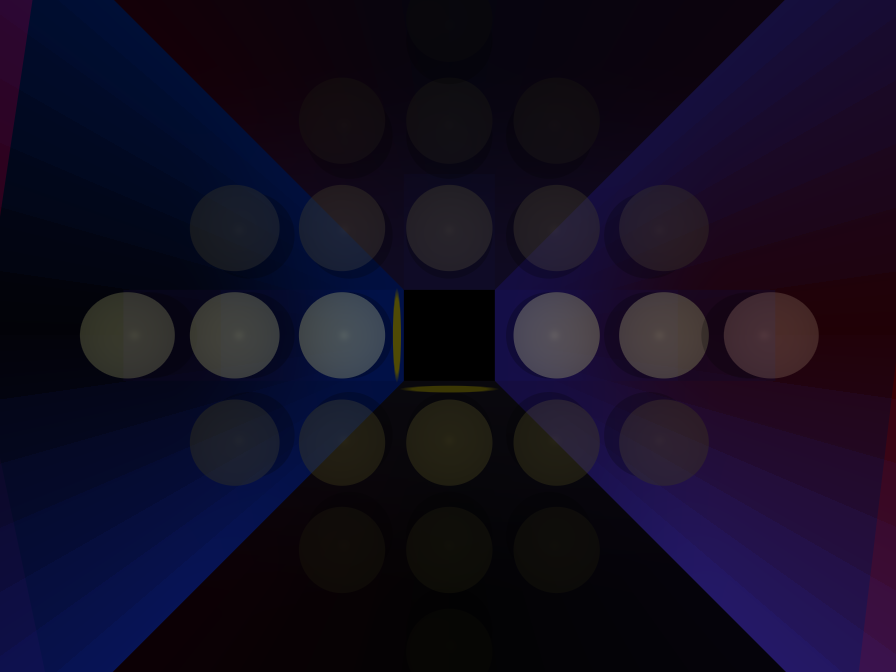
This background is drawn by a Shadertoy shader. Its source:

```glsl
// A dim square corridor seen head-on, with a diamond of translucent lit balls.

const vec2  CENTER       = vec2(0.002, 0.001); // vanishing point, canvas heights
const float DOOR_HALF    = 0.0677;             // half side of the dark far end
const float SPACING      = 0.1597;             // distance between balls
const float BALL_RADIUS  = 0.0642;
const float BALL_LIGHT   = 0.30;               // light added by the middle row
const float ROW_FADE     = 0.95;               // decay of light per row
const float BACK_KEEP    = 0.65;               // wall light seen through a ball
const float WEDGES       = 7.0;                // light wedges per half wall
const vec3  STRIP_LEFT   = vec3(0.04, 0.025, 0.12);
const vec3  STRIP_RIGHT  = vec3(0.09, 0.03, 0.14);
const vec3  TINT_MIDDLE  = vec3(0.95, 0.97, 0.65);
const vec3  TINT_ABOVE   = vec3(0.95, 0.90, 0.60);
const vec3  TINT_BELOW   = vec3(1.00, 0.95, 0.40);
const vec3  YELLOW       = vec3(0.31, 0.29, 0.02);

// Coverage of a shape from its signed distance, softened over one pixel.
float cover(float dist) {
    return clamp(0.5 - dist * iResolution.y, 0.0, 1.0);
}

float boxDistance(vec2 p, vec2 halfSize) {
    vec2 q = abs(p) - halfSize;
    return max(q.x, q.y);
}

float ellipseDistance(vec2 p, vec2 radii) {
    return (length(p / radii) - 1.0) * min(radii.x, radii.y);
}

// Wall gradient: slope runs -1..1 across the wall, depth away from the door.
vec3 wallColor(vec3 low, vec3 middle, vec3 high, vec3 nearDoor,
               float slope, float depth) {
    float stepped = (floor(slope * WEDGES) + 0.5) / WEDGES;
    float t = clamp(mix(slope, stepped, 0.65), -1.0, 1.0);
    vec3 edge = t < 0.0 ? low : high;
    vec3 color = mix(middle, edge, pow(abs(t), 0.85));
    return mix(nearDoor, color, smoothstep(0.07, 0.42, depth));
}

vec3 corridor(vec2 p) {
    vec2 a = max(abs(p), vec2(1e-4));
    vec2 slope = p.yx / a; // y over |x| for sides, x over |y| for floor and roof

    vec3 left = wallColor(vec3(0.03, 0.08, 0.35), vec3(0.01, 0.005, 0.015),
        vec3(0.0, 0.06, 0.22), vec3(0.005, 0.06, 0.25), slope.x, a.x);
    vec3 right = wallColor(vec3(0.14, 0.10, 0.42), vec3(0.13, 0.0, 0.005),
        vec3(0.08, 0.06, 0.25), vec3(0.08, 0.05, 0.25), slope.x, a.x);
    vec3 roof = wallColor(vec3(0.08, 0.0, 0.03), vec3(0.02, 0.02, 0.06),
        vec3(0.05, 0.01, 0.05), vec3(0.06, 0.04, 0.13), slope.y, a.y);
    vec3 ground = wallColor(vec3(0.05, 0.0, 0.02), vec3(0.01, 0.011, 0.012),
        vec3(0.02, 0.01, 0.04), vec3(0.035, 0.03, 0.05), slope.y, a.y);

    // Lit strips running out from the door, dimming in steps
    vec3 strip = p.x < 0.0 ? STRIP_LEFT : STRIP_RIGHT;
    float outer = cover(boxDistance(p, vec2(0.485, DOOR_HALF)));
    float inner = cover(boxDistance(p, vec2(0.34, DOOR_HALF)));
    float side = 0.65 * outer * smoothstep(0.12, 0.35, a.x);
    left = mix(left, strip, side) + vec3(0.0, 0.006, 0.03) * inner;
    right = mix(right, strip, side) + vec3(0.0, 0.005, 0.03) * inner;
    roof += vec3(0.0, 0.005, 0.02) * cover(boxDistance(p, vec2(DOOR_HALF, 0.24)));

    // Slanted coloured light at the outer corners
    left += vec3(0.17, -0.02, 0.02) * cover(p.x + 0.667 - 0.15 * (p.y - 0.1875));
    left += vec3(0.03, 0.0, 0.02) * cover(p.x + 0.667 + 0.21 * (p.y + 0.19));
    right += vec3(0.09, -0.01, -0.04) * cover(0.667 + 0.12 * (p.y + 0.02) - p.x);

    vec3 sides = mix(left, right, cover(-p.x));
    vec3 flats = mix(ground, roof, cover(-p.y));
    return max(mix(flats, sides, cover((a.y - a.x) * 0.7071)), 0.0);
}

// Diamond of balls, each with a soft-toned shadow drawn towards the door.
vec3 addBalls(vec3 color, vec2 p) {
    for (int j = -3; j <= 3; j++) {
        for (int i = -3; i <= 3; i++) {
            int ring = abs(i) + abs(j);
            if (ring == 0 || ring > 3) continue;
            vec2 cell = vec2(float(i), float(j));
            vec2 pos = cell * SPACING;
            if (abs(j) == 3) pos.y *= 0.983;
            vec2 radii = vec2(BALL_RADIUS);
            if (abs(i) == 2) radii.x *= 1.04;
            if (abs(i) == 3) radii.x *= 1.10;

            float shadow = cover(ellipseDistance(p - pos * 0.93, radii));
            color *= 1.0 - 0.22 * shadow;

            vec2 q = (p - pos) / radii;
            vec3 tint = j == 0 ? TINT_MIDDLE : (j > 0 ? TINT_ABOVE : TINT_BELOW);
            if (i == 3) tint.g *= 0.78;
            float light = BALL_LIGHT * exp(-ROW_FADE * abs(cell.y))
                        * (1.0 - 0.1 * abs(cell.x));
            vec2 glint = q + 0.05 * cell;
            light *= 1.05 - 0.14 * dot(q, q) + 0.16 * exp(-70.0 * dot(glint, glint));
            float ball = cover(ellipseDistance(p - pos, radii));
            color = mix(color, color * BACK_KEEP / (1.0 - 0.22 * shadow)
                             + tint * light, ball);
        }
    }
    return color;
}

void mainImage(out vec4 fragColor, in vec2 fragCoord) {
    vec2 p = (fragCoord - 0.5 * iResolution.xy) / iResolution.y - CENTER;
    vec3 color = addBalls(corridor(p), p);

    // Thin yellow discs seen edge-on, left of and below the door
    color = mix(color, YELLOW, cover(ellipseDistance(p + vec2(0.078, 0.0), vec2(0.006, 0.063))));
    color = mix(color, YELLOW * 0.75, cover(ellipseDistance(p + vec2(0.0, 0.080), vec2(0.065, 0.005))));

    // Dark far end
    color *= 1.0 - cover(boxDistance(p, vec2(DOOR_HALF)));
    fragColor = vec4(color, 1.0);
}
```
